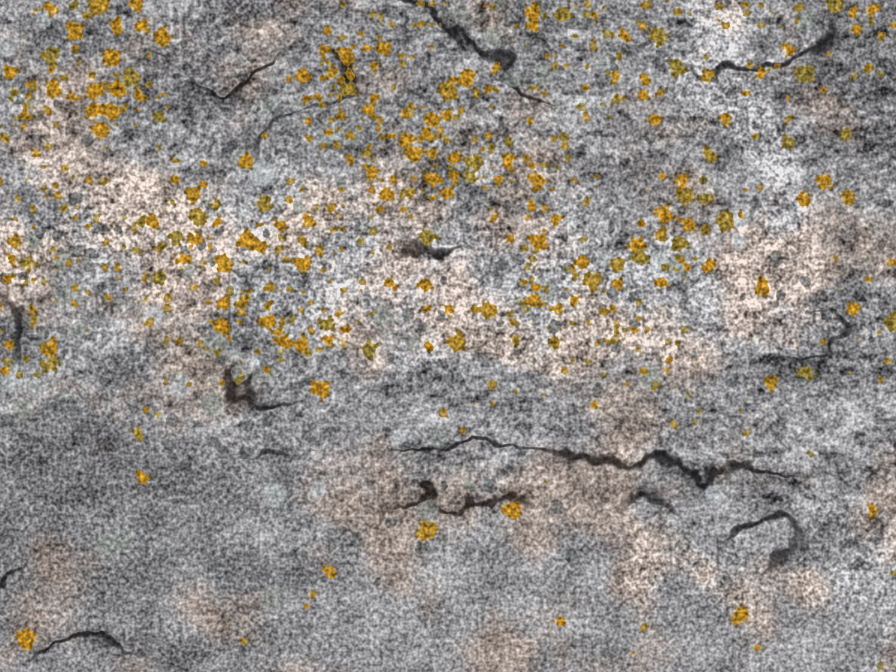
Give the GLSL for this texture, as a Shadertoy shader.

```glsl
// Weathered granite face: pale and dark mineral zones in gradient noise,
// crystal grain, side-lit relief and tapering cracks, overgrown by
// scattered colonies of orange, grey and dark lichen.

#define BASE_TONE 0.575
#define GRAIN_CONTRAST 0.34
#define RELIEF 1.5
#define CRACK_DARKNESS 0.62
#define ORANGE_CELLS 32.0
#define ORANGE_CHANCE 0.8
#define ORANGE vec3(0.70, 0.51, 0.13)
#define OLIVE vec3(0.56, 0.49, 0.22)
#define GREY_LICHEN vec3(0.56, 0.58, 0.56)
#define PALE_LICHEN vec3(0.73, 0.75, 0.76)
#define DARK_LICHEN vec3(0.38, 0.39, 0.39)
#define WARM_TINT vec3(0.055, 0.008, -0.03)

vec2 hash2(vec2 p) {
    vec3 q = fract(p.xyx * vec3(0.1031, 0.1030, 0.0973));
    q += dot(q, q.yzx + 33.33);
    return fract((q.xx + q.yz) * q.zy);
}

float cornerSlope(vec2 cell, vec2 offset) {
    float angle = 6.2832 * hash2(cell).x;
    return dot(vec2(cos(angle), sin(angle)), offset);
}

float gradientNoise(vec2 p) {
    vec2 i = floor(p), f = p - i;
    vec2 u = f * f * f * (f * (f * 6.0 - 15.0) + 10.0);
    vec2 e = vec2(1.0, 0.0);
    return mix(mix(cornerSlope(i, f), cornerSlope(i + e, f - e), u.x),
               mix(cornerSlope(i + e.yx, f - e.yx), cornerSlope(i + 1.0, f - 1.0), u.x), u.y);
}

float fbm(vec2 p) {
    float sum = 0.0, amp = 0.5;
    for (int i = 0; i < 5; i++) {
        sum += amp * gradientNoise(p);
        p = mat2(0.96, 0.28, -0.28, 0.96) * p * 2.03 + 17.3;
        amp *= 0.5;
    }
    return sum;
}

// Soft elliptical zone, 1 at its centre
float zone(vec2 p, vec2 centre, vec2 size) {
    vec2 d = (p - centre) / size;
    return exp(-dot(d, d));
}

float height(vec2 p) {
    return fbm(p * vec2(4.5, 7.0) + 31.0);
}

// How densely lichen settles at a place
float colony(vec2 p, float low, float seed) {
    float cluster = smoothstep(-0.2, 0.25, gradientNoise(p * 4.5 + seed));
    float rise = mix(0.05, 1.0, smoothstep(low, low + 0.3, p.y));
    return cluster * rise * mix(1.0, 0.4, smoothstep(0.95, 1.15, p.x));
}

// Scattered ragged discs: x is coverage, y a random value per disc
vec2 lichen(vec2 p, float cells, float chance, float low, float ragged, float seed) {
    vec2 q = p * cells, home = floor(q), result = vec2(0.0);
    for (int y = -1; y <= 1; y++)
    for (int x = -1; x <= 1; x++) {
        vec2 cell = home + vec2(x, y);
        vec2 centre = cell + 0.2 + 0.6 * hash2(cell + seed);
        vec2 rnd = hash2(cell + seed + 71.0);
        if (rnd.x > chance * colony(centre / cells, low, seed)) continue;
        float d = length(q - centre) - mix(0.12, 0.46, rnd.y) + ragged;
        float cover = 1.0 - smoothstep(-0.06, 0.06, d);
        if (cover > result.x) result = vec2(cover, fract(rnd.y * 7.3));
    }
    return result;
}

void mainImage(out vec4 fragColor, in vec2 fragCoord) {
    vec2 p = fragCoord / iResolution.y;
    vec2 warp = vec2(fbm(p * 5.0), fbm(p * 5.0 + 43.0));
    vec2 w = p + 0.16 * warp;

    // Mineral zones
    float ragged = fbm(p * 9.0 + 7.0);
    float pale = zone(w, vec2(0.30, 0.65 ), vec2(0.55, 0.11))
               + zone(w, vec2(0.95, 0.53), vec2(0.45, 0.07))
               + zone(vec2(w.x + 0.32 * w.y, w.y), vec2(1.36, 0.82), vec2(0.06, 0.25))
               + 0.7 * zone(w, vec2(1.20, 0.13), vec2(0.30, 0.12));
    pale = smoothstep(0.3, 0.9, pale + 1.3 * ragged);
    float dark = zone(w, vec2(0.08, 0.22), vec2(0.40, 0.24))
               + zone(w, vec2(1.30, 0.92), vec2(0.15, 0.16))
               + zone(w, vec2(1.26, 0.52), vec2(0.15, 0.11))
               + 0.8 * zone(w, vec2(0.25, 0.95), vec2(0.35, 0.10))
               + 0.7 * zone(w, vec2(0.68, 0.78), vec2(0.16, 0.15));
    dark = smoothstep(0.3, 0.9, dark - 1.2 * ragged) * (1.0 - 0.7 * pale);
    float rugged = smoothstep(0.25, 0.6, p.y + 0.25 * p.x + 0.4 * ragged);

    // Crystal grain
    float coarse = gradientNoise(p * 72.0);
    float medium = gradientNoise(p * 140.0 + 9.0);
    float fine = gradientNoise(p * 225.0 + 5.0);
    float grain = 0.6 * coarse * rugged + medium + 0.8 * fine;

    // Relief lit from above
    float slope = height(p) - height(p + vec2(-0.003, 0.006));
    float tone = BASE_TONE + 0.11 * pale - 0.09 * dark + 0.28 * fbm(p * 17.0 + 3.0);
    tone += GRAIN_CONTRAST * grain * (0.85 + 0.3 * pale);
    tone += RELIEF * slope * mix(0.6, 1.2, rugged);
    tone -= 0.15 * rugged * smoothstep(0.14, 0.4, gradientNoise(p * vec2(34.0, 48.0) + 2.0));

    // Tapering cracks with a soft shadow on one side
    float seam = gradientNoise(w * vec2(2.6, 6.5) + 11.0) + 0.08 * ragged;
    float open = smoothstep(0.08, 0.35, gradientNoise(p * vec2(4.0, 5.0) + 57.0));
    float crack = open * (1.0 - smoothstep(0.008, 0.012 + 0.03 * open, abs(seam)));
    float shadow = open * smoothstep(-0.02, 0.0, seam) * exp(-18.0 * max(seam, 0.0));
    tone *= (1.0 - 0.18 * shadow) * (1.0 - CRACK_DARKNESS * crack);
    tone = clamp(tone, 0.12, 0.92);

    float warm = smoothstep(-0.05, 0.25, fbm(p * 6.0 + 23.0) + 0.16 * pale - 0.12 * dark);
    vec3 colour = vec3(tone, tone, tone + 0.01) + WARM_TINT * warm * (0.5 + tone);

    // Lichen, from flat crusts to bright orange tufts
    float edge = 0.22 * coarse + 0.16 * medium;
    float light = 0.22 * grain;
    vec2 crust = lichen(p, 24.0, 0.32, 0.15, 0.5 * edge, 113.0);
    vec3 crustColour = mix(GREY_LICHEN, PALE_LICHEN, smoothstep(0.6, 0.8, crust.y));
    colour = mix(colour, crustColour + light, 0.72 * crust.x);
    vec2 spot = lichen(p, 42.0, 0.28, 0.05, 0.6 * edge, 211.0);
    colour = mix(colour, DARK_LICHEN + light, 0.65 * spot.x);
    vec2 speck = lichen(p, 66.0, 0.3, 0.25, 1.5 * edge, 307.0);
    colour = mix(colour, mix(OLIVE, ORANGE, speck.y) + light, 0.75 * speck.x);
    vec2 tuft = lichen(p, ORANGE_CELLS, ORANGE_CHANCE, 0.36, 1.3 * edge, 401.0);
    vec3 tuftColour = mix(OLIVE, ORANGE, smoothstep(0.0, 0.45, tuft.y));
    colour = mix(colour, tuftColour * (1.0 + 0.55 * grain), 0.92 * tuft.x);

    fragColor = vec4(clamp(colour, 0.0, 1.0), 1.0);
}
```
